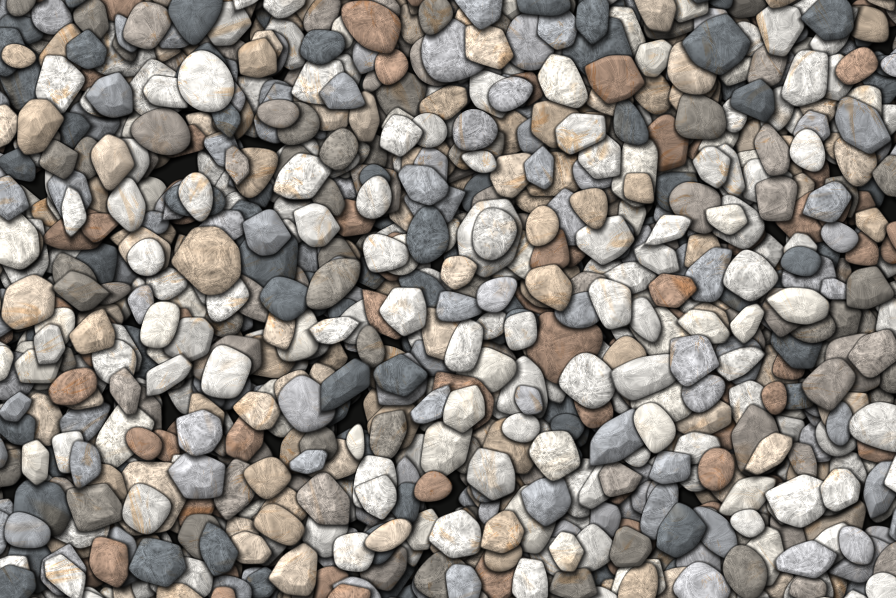
This texture is drawn by a Shadertoy shader. Its source:

```glsl
// Draws a dense bed of mixed gravel: rounded and angular stones with dark gaps.

#define LAYERS 6           // sheets of stones, bottom to top
#define CELL 0.095         // stone spacing, in canvas heights
#define RADIUS 0.046       // typical half length of a stone
#define SHADOW_WIDTH 0.0085
#define SHADOW_DEPTH 0.88
#define AMBIENT 0.47
#define SUNLIGHT 0.86
#define MOTTLE 0.19        // contrast of the surface grain
#define GAP_COLOR vec3(0.08, 0.08, 0.075)

const float TAU = 6.2831853;
const int FACES = 7;
const vec3 SUN = vec3(-0.36, 0.55, 0.75);

const vec3 MINERALS[12] = vec3[12](
    vec3(0.87, 0.86, 0.84), vec3(0.84, 0.83, 0.81), vec3(0.87, 0.85, 0.81), // pale
    vec3(0.82, 0.81, 0.79),
    vec3(0.68, 0.68, 0.69), vec3(0.61, 0.62, 0.635),                        // cool grey
    vec3(0.80, 0.74, 0.67), vec3(0.74, 0.67, 0.59),                         // tan
    vec3(0.60, 0.57, 0.54), vec3(0.53, 0.51, 0.48),                         // warm grey
    vec3(0.40, 0.42, 0.435), vec3(0.62, 0.52, 0.45));                       // slate, rust

vec4 hash4(vec3 seed) {
    vec4 v = fract(seed.xyzx * vec4(0.1031, 0.1030, 0.0973, 0.1099));
    v += dot(v, v.wzxy + 33.33);
    return fract((v.xxyz + v.yzzw) * v.zywx);
}

mat2 turn(float angle) {
    float c = cos(angle), s = sin(angle);
    return mat2(c, s, -s, c);
}

// Layered, warped sines
float mottling(vec2 p) {
    float sum = 0.0, amp = 0.5;
    for (int i = 0; i < 6; i++) {
        p = turn(1.1) * p * 1.7 + 1.2 * sin(p.yx);
        sum += amp * sin(p.x) * sin(p.y);
        amp *= 0.85;
    }
    return sum;
}

// Cellular specks: distance to the nearest scattered point
float specks(vec2 p) {
    vec2 base = floor(p);
    float nearest = 1.0;
    for (int k = 0; k < 9; k++) {
        vec2 cell = base + vec2(k % 3 - 1, k / 3 - 1);
        nearest = min(nearest, length(cell + hash4(vec3(cell, 3.0)).xy - p));
    }
    return nearest;
}

// Polygon gauge, 1 on the rim; a higher sharpness gives harder corners
float stoneGauge(vec2 p, vec4 seed, float sharpness, out vec2 outward) {
    float sum = 0.0;
    outward = vec2(0.0);
    for (int k = 0; k < FACES; k++) {
        vec2 wobble = fract(seed.xy * (7.31 + 5.17 * float(k)) + seed.zw * 3.7);
        float angle = TAU * (float(k) + 0.75 * wobble.x) / float(FACES);
        vec2 face = vec2(cos(angle), sin(angle)) / mix(0.72, 1.06, wobble.y);
        float t = max(dot(p, face), 0.04);
        float weight = pow(t, sharpness - 1.0);
        sum += weight * t;
        outward += weight * face;
    }
    outward /= sum;
    return pow(sum, 1.0 / sharpness);
}

vec3 stoneColor(vec2 p, float gauge, vec2 outward, float angular, vec4 look) {
    vec3 albedo = MINERALS[int(look.x * 11.999)] * mix(0.90, 1.08, look.y);

    // Grain, stains and specks
    vec2 grainPos = p + look.zw * 9.0;
    float grain = mottling(grainPos * 85.0);
    float stain = smoothstep(0.2, 1.0, mottling(grainPos * 22.0));
    albedo *= mix(vec3(1.0), vec3(0.98, 0.86, 0.72), stain * look.z);
    albedo *= 1.0 + MOTTLE * grain * mix(0.5, 1.1, look.w);
    albedo *= 1.0 - 0.14 * look.w * smoothstep(0.45, 0.1, specks(grainPos * 130.0));

    // Domed or faceted relief, with a random tilt
    float ridge = mix(0.25, 0.8, look.z);
    float facet = 0.5 * smoothstep(ridge, ridge + 0.1, gauge) + 0.4 * pow(gauge, 6.0);
    float steep = mix(0.95 * pow(gauge, 4.0), facet, angular);
    vec2 tilt = 0.55 * (look.yw - 0.5) * angular;
    vec3 normal = normalize(vec3(outward * steep + tilt + 0.08 * grain, 1.0));
    float light = AMBIENT + SUNLIGHT * max(dot(normal, normalize(SUN)), 0.0);
    return albedo * light * (1.0 - 0.2 * pow(gauge, 10.0));
}

void mainImage(out vec4 fragColor, in vec2 fragCoord) {
    float pixel = 1.0 / iResolution.y;
    vec2 p = fragCoord * pixel;
    vec3 color = GAP_COLOR;

    for (int layer = 0; layer < LAYERS; layer++) {
        float level = float(layer);
        mat2 grid = turn(2.4 * level + 0.3);
        vec2 q = grid * p / CELL + 17.3 * level;
        for (int k = 0; k < 9; k++) {
            vec2 cell = floor(q) + vec2(k % 3 - 1, k / 3 - 1);
            vec4 place = hash4(vec3(cell, level));
            vec4 form = hash4(vec3(cell + 41.0, level + 50.0));
            vec4 look = hash4(vec3(cell + 83.0, level + 90.0));

            // Stone frame
            vec2 centre = cell + 0.5 + 0.5 * (place.xy - 0.5);
            mat2 spin = turn(TAU * place.z);
            float aspect = mix(0.58, 0.95, place.w);
            float radius = RADIUS * (mix(0.72, 1.18, form.x) + 0.45 * pow(form.y, 8.0));
            vec2 local = spin * (q - centre) * CELL / radius;
            local.y /= aspect;
            if (dot(local, local) > 4.0) continue;

            vec2 outward;
            float angular = smoothstep(0.05, 0.7, form.z);
            float gauge = stoneGauge(local, form, mix(3.5, 16.0, angular), outward);
            outward = normalize(outward / vec2(1.0, aspect) + 1e-4) * spin * grid;
            float dist = (gauge - 1.0) * radius * aspect;

            // Contact shadow, longer away from the sun, then the stone itself
            float reach = SHADOW_WIDTH * (1.0 - 0.6 * dot(outward, normalize(SUN.xy)));
            color *= 1.0 - SHADOW_DEPTH * (1.0 - smoothstep(-0.002, reach, dist));
            if (dist < pixel) {
                vec3 stone = stoneColor(p, min(gauge, 1.0), outward, angular, look);
                stone *= mix(0.72, 1.0, level / float(LAYERS - 1));
                color = mix(color, stone, smoothstep(pixel, -pixel, dist));
            }
        }
    }
    fragColor = vec4(clamp(color, 0.0, 1.0), 1.0);
}
```
